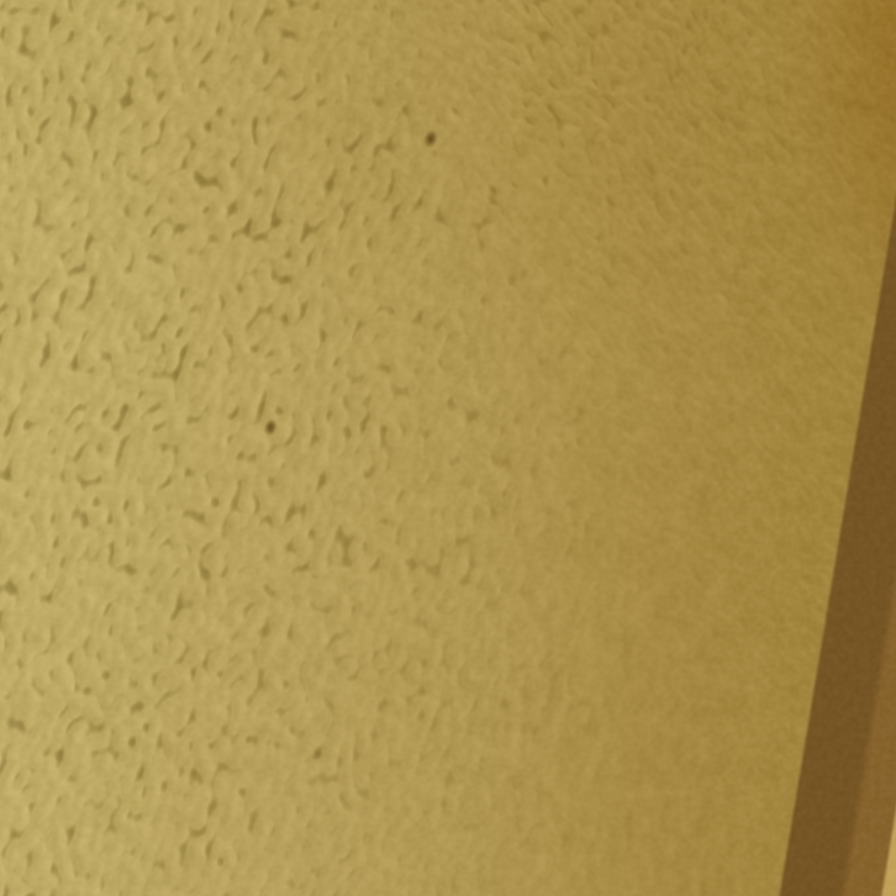
Give the GLSL for this texture, as a Shadertoy shader.

```glsl
// Rough ochre plaster under warm light, with a brown trim strip at the lower right.
// Stretched gradient noise gives the soft relief and slanted pits, a jittered grid
// adds a few deep holes, and slanted half planes form the trim.

#define PIT_SCALE vec2(80.0, 50.0)
#define RIPPLE_SCALE vec2(105.0, 56.0)
#define PIT_LEAN -0.30
#define RIPPLE_LEAN 0.66
#define PIT_DEPTH 0.15
#define RELIEF 0.040
#define MOTTLE 0.022
#define GRAIN 0.020
#define HOLE_GRID 8.0
#define HOLE_CHANCE 0.05
#define TRIM_SLOPE 0.167

const vec3 WALL_LIGHT = vec3(0.752, 0.674, 0.402);
const vec3 WALL_MID   = vec3(0.703, 0.608, 0.338);
const vec3 WALL_DEEP  = vec3(0.635, 0.520, 0.238);
const vec3 WALL_AMBER = vec3(0.590, 0.440, 0.155);
const vec3 HOLE_BROWN = vec3(0.400, 0.300, 0.110);
const vec3 TRIM_DARK  = vec3(0.465, 0.335, 0.145);
const vec3 TRIM_WARM  = vec3(0.530, 0.390, 0.175);
const vec3 TRIM_PALE  = vec3(0.760, 0.630, 0.350);

vec2 hash2(vec2 p) {
    vec3 q = fract(p.xyx * vec3(0.1031, 0.1030, 0.0973));
    q += dot(q, q.yzx + 33.33);
    return fract((q.xx + q.yz) * q.zy);
}

float cornerSlope(vec2 cell, vec2 offset) {
    float a = 6.2832 * hash2(cell).x;
    return dot(vec2(cos(a), sin(a)), offset);
}

// Gradient noise, roughly -0.7 to 0.7
float gnoise(vec2 p) {
    vec2 i = floor(p), f = fract(p);
    vec2 u = f * f * f * (f * (f * 6.0 - 15.0) + 10.0);
    vec2 e = vec2(1.0, 0.0);
    float low = mix(cornerSlope(i, f), cornerSlope(i + e, f - e), u.x);
    float high = mix(cornerSlope(i + e.yx, f - e.yx), cornerSlope(i + 1.0, f - 1.0), u.x);
    return mix(low, high, u.y);
}

vec2 rotate(vec2 p, float a) {
    float c = cos(a), s = sin(a);
    return vec2(c * p.x + s * p.y, c * p.y - s * p.x);
}

// Height difference across a stretched noise field, lit from the side
float sideLight(vec2 p) {
    vec2 d = vec2(0.30, 0.14);
    return gnoise(p + d) - gnoise(p - d);
}

// Sparse deep holes, one candidate per grid cell
float holes(vec2 uv) {
    vec2 g = uv * HOLE_GRID;
    float cover = 0.0;
    for (int y = -1; y <= 1; y++)
    for (int x = -1; x <= 1; x++) {
        vec2 cell = floor(g) + vec2(x, y);
        vec2 place = hash2(cell + 50.0), kind = hash2(cell + 90.0);
        vec2 d = rotate(g - cell - place, PIT_LEAN) * vec2(1.15, 0.85);
        float radius = mix(0.045, 0.065, kind.y);
        float spot = 1.0 - smoothstep(0.1 * radius, 1.4 * radius, length(d));
        cover = max(cover, spot * step(kind.x, HOLE_CHANCE));
    }
    return cover;
}

vec3 wallTone(vec2 uv) {
    float t = uv.x + 0.07 * gnoise(uv * 3.0 + 4.0) + 0.12 * smoothstep(0.6, 1.0, uv.y) * (1.0 - uv.x);
    vec3 tone = mix(WALL_LIGHT, WALL_MID, smoothstep(0.0, 0.52, t));
    tone = mix(tone, WALL_DEEP, smoothstep(0.34, 0.96, t));
    float corner = length((uv - vec2(1.02, 0.95)) * vec2(2.2, 1.0));
    return mix(tone, WALL_AMBER, 0.85 * smoothstep(0.36, 0.0, corner));
}

void mainImage(out vec4 fragColor, in vec2 fragCoord) {
    vec2 uv = fragCoord / iResolution.xy;
    float soft = max(0.003, 1.0 / iResolution.x);

    // Roughness fades toward the lower right; ripples rule the upper right
    float rough = 1.0 - 0.88 * smoothstep(0.32, 1.10, uv.x + 0.38 * (1.0 - uv.y));
    float ripple = smoothstep(0.42, 0.85, uv.x + 0.45 * (uv.y - 0.6));
    vec2 warp = 0.007 * vec2(gnoise(uv * 17.0), gnoise(uv * 17.0 + 31.0));
    vec2 pitPos = rotate(uv + warp, PIT_LEAN) * PIT_SCALE;
    vec2 ripplePos = rotate(uv + warp, RIPPLE_LEAN) * RIPPLE_SCALE + 17.0;

    // Soft relief and slanted pits, gathered in loose patches
    float light = mix(sideLight(pitPos), sideLight(ripplePos), ripple);
    float patches = 0.22 * gnoise(uv * 11.0 + 7.0) + 0.12 * gnoise(uv * 27.0 + 13.0);
    float field = mix(gnoise(pitPos), gnoise(ripplePos), ripple) + patches;
    float pits = smoothstep(0.12, 0.66, field) * rough * mix(1.0, 0.75, ripple);
    float mottle = gnoise(uv * vec2(48.0, 40.0) + 80.0) + 0.6 * gnoise(uv * 22.0 + 41.0);
    float grain = gnoise(uv * 170.0) + 0.8 * gnoise(uv * 100.0 + 60.0);

    vec3 color = wallTone(uv);
    color += RELIEF * light * (0.35 + 0.65 * rough);
    color += MOTTLE * mottle;
    color -= PIT_DEPTH * pits * vec3(1.0, 1.0, 0.88);
    color = mix(color, HOLE_BROWN, 0.85 * holes(uv) * smoothstep(0.5, 0.8, rough));

    // Trim strips, each starting where its slanted edge is crossed
    float across = uv.x - TRIM_SLOPE * uv.y;
    color = mix(color, TRIM_DARK, smoothstep(-soft, soft, across - 0.870));
    color = mix(color, TRIM_WARM, smoothstep(-2.0 * soft, 2.0 * soft, across - 0.941));
    color = mix(color, TRIM_PALE, smoothstep(-soft, soft, across - 0.984));

    color += GRAIN * grain * vec3(1.0, 1.0, 1.2);
    fragColor = vec4(clamp(color, 0.0, 1.0), 1.0);
}
```
